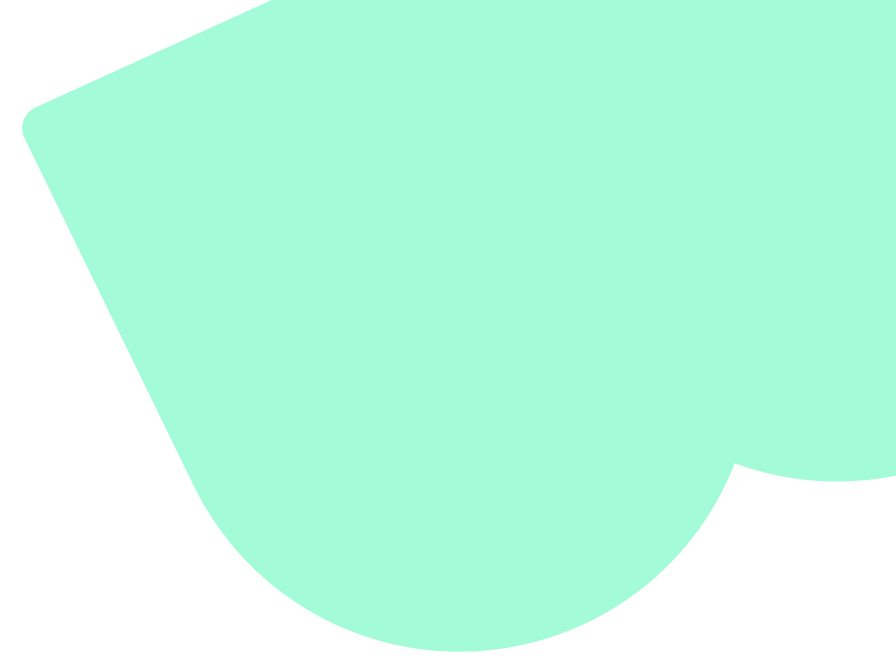
A WebGL 2 fragment shader for this background:

```glsl
#version 300 es
precision highp float;
// Two tilted, round-ended mint tongues merged into one flat shape on white.
// Each tongue is a half-infinite capsule; their union is cut by a slanted
// top edge with a rounded corner, all as signed distances.

uniform vec2 u_resolution;
out vec4 fragColor;

// Capsule that ends in a semicircle at center and runs on against axis.
float tongue(vec2 p, vec2 center, vec2 axis, float radius) {
    vec2 d = p - center;
    float across = dot(d, vec2(-axis.y, axis.x));
    float along = max(dot(d, axis), 0.0);
    return length(vec2(across, along)) - radius;
}

// Intersection of two distances with a rounded corner.
float roundIntersect(float a, float b, float r) {
    vec2 d = vec2(a, b) + r;
    return length(max(d, 0.0)) + min(max(d.x, d.y), 0.0) - r;
}

void main() {
    // Canvas height is one unit.
    vec2 p = gl_FragCoord.xy / u_resolution.y;
    float pixel = 1.0 / u_resolution.y;

    // Union of the two parallel tongues.
    vec2 axis = normalize(vec2(0.4376, -0.8992));
    float body = 1e3;
    for (int i = 0; i < 2; i++) {
        vec2 center = vec2(0.6876, 0.4668) + float(i) * vec2(0.5655, 0.2548);
        body = min(body, tongue(p, center, axis, 0.4424));
    }

    // Slanted top edge.
    vec2 topNormal = normalize(vec2(-0.414, 0.910));
    float top = dot(p - vec2(0.4066, 1.0), topNormal);
    float shape = roundIntersect(body, top, 0.035);

    // Flat colours with a one-pixel soft edge.
    vec3 mint = vec3(0.64, 0.984, 0.847);
    float coverage = clamp(0.5 - shape / pixel, 0.0, 1.0);
    fragColor = vec4(mix(vec3(1.0), mint, coverage), 1.0);
}
```
